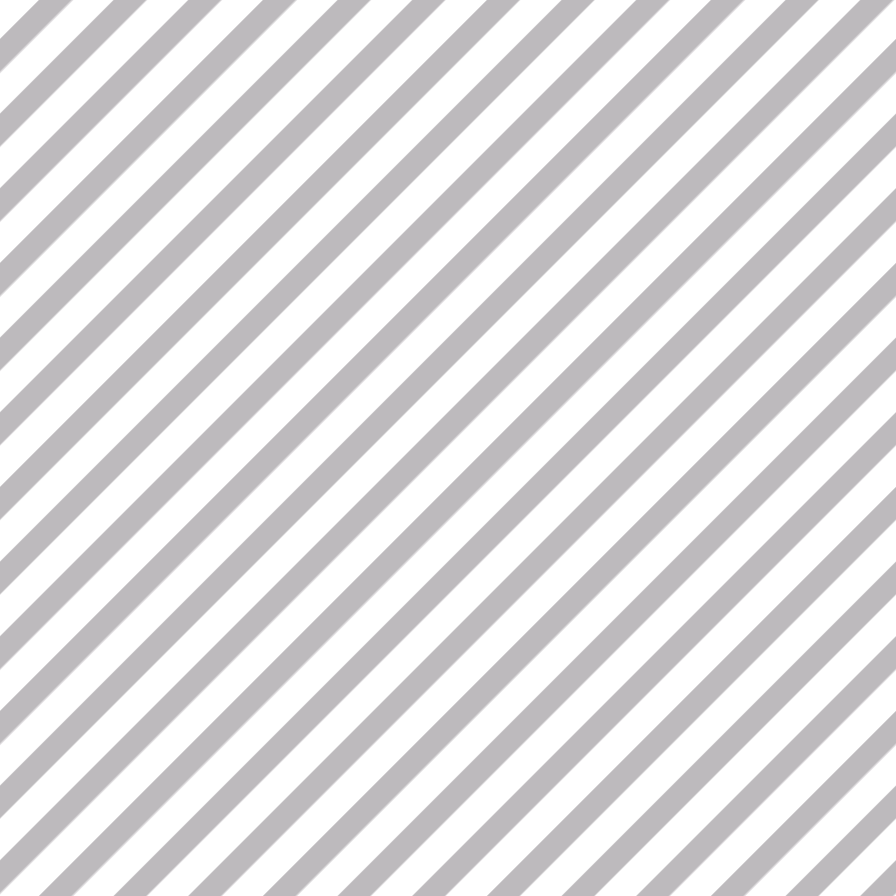
Give the GLSL for this pattern, as a three.js fragment shader.

```glsl
varying vec2 vUv;

const float STRIPES = 12.0;
const vec3 PAPER = vec3(1.0);
const vec3 GREY = vec3(0.74, 0.73, 0.74);
const vec3 FRINGE = vec3(0.86, 0.85, 0.86);

float hash(float n) {
  return fract(sin(n * 12.9898 + 4.1) * 437.585);
}

// Coverage of the interval from start to end, with softened edges
float band(float position, float start, float end, float softness) {
  return smoothstep(start - softness, start + softness, position)
       - smoothstep(end - softness, end + softness, position);
}

void main() {
  // Position across the rising diagonals, in stripe periods
  float across = (vUv.x - vUv.y) * STRIPES;
  float phase = fract(across);
  float stripe = mod(floor(across), STRIPES);

  // Pale fringe on the lower right side, slightly uneven between stripes
  float start = 0.523;
  float end = 0.955;
  float fringeWidth = mix(0.012, 0.028, hash(stripe));
  float softness = 0.016;

  vec3 color = mix(PAPER, FRINGE, band(phase, start, end + fringeWidth, softness));
  color = mix(color, GREY, band(phase, start, end, softness));
  gl_FragColor = vec4(color, 1.0);
}
```
